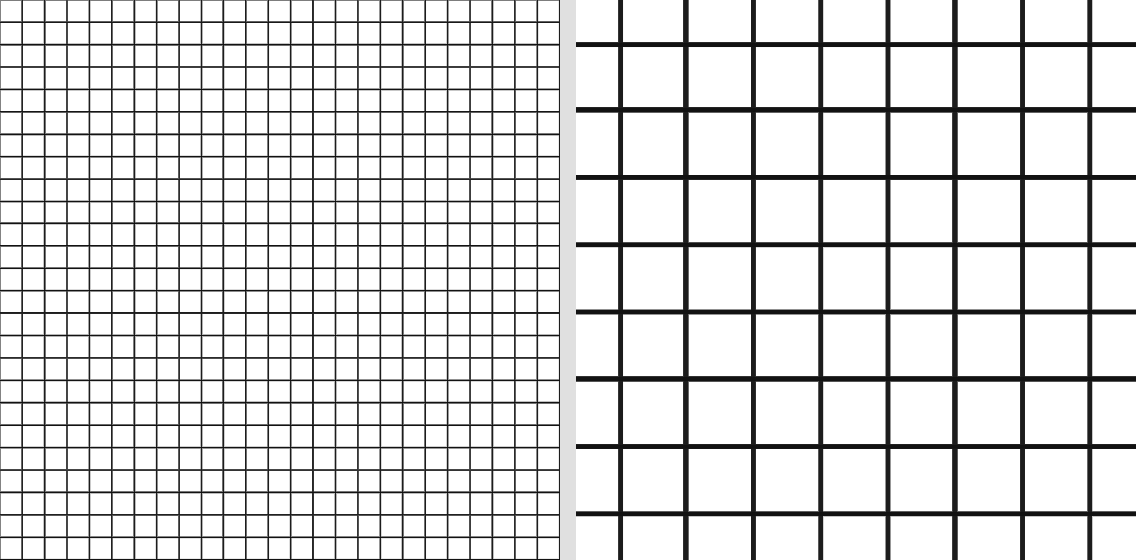
Left: the whole. Right: its middle third, enlarged.
Reproduce this pattern procedurally as a WebGL 2 fragment shader.

```glsl
#version 300 es
precision highp float;

#define REPEATS 25.0
#define RULER_STEPS 512.0
#define LINE_SHIFT -0.3
#define LINE_WIDTH 1.5
#define HEAVY_WIDTH 1.7
#define HEAVY_EVERY 4.0
#define PAPER vec3(1.0)
#define INK_ACROSS vec3(0.07)
#define INK_DOWN vec3(0.11)

uniform vec2 u_resolution;
out vec4 fragColor;

// Ink coverage of one ruled line; lengths are in ruler steps of the canvas.
float lineCoverage(float position, float index, float pixelSize) {
    float heavy = 1.0 - step(0.5, abs(mod(index, HEAVY_EVERY) - 2.0));
    float width = mix(LINE_WIDTH, HEAVY_WIDTH, heavy);

    // Snap one side of the line to the ruler, so the pitch varies slightly.
    float place = index * RULER_STEPS / REPEATS + LINE_SHIFT;
    float snapSide = step(0.5, fract(place));
    float center = floor(place) + mix(1.0 - 0.5 * width, 0.5 * width, snapSide);

    // Overlap of the pixel footprint with the line.
    float low = max(position - 0.5 * pixelSize, center - 0.5 * width);
    float high = min(position + 0.5 * pixelSize, center + 0.5 * width);
    return clamp((high - low) / pixelSize, 0.0, 1.0);
}

// Coverage of the two lines that bound the current cell along one axis.
float ruling(float position, float pixelSize) {
    float cell = floor(position * REPEATS / RULER_STEPS);
    float coverage = 0.0;
    for (int i = 0; i < 2; i++) {
        coverage = max(coverage, lineCoverage(position, cell + float(i), pixelSize));
    }
    return coverage;
}

void main() {
    vec2 uv = gl_FragCoord.xy / u_resolution;
    vec2 position = vec2(uv.x, 1.0 - uv.y) * RULER_STEPS;
    vec2 pixelSize = RULER_STEPS / u_resolution;

    vec3 down = mix(PAPER, INK_DOWN, ruling(position.x, pixelSize.x));
    vec3 across = mix(PAPER, INK_ACROSS, ruling(position.y, pixelSize.y));
    fragColor = vec4(min(down, across), 1.0);
}
```
